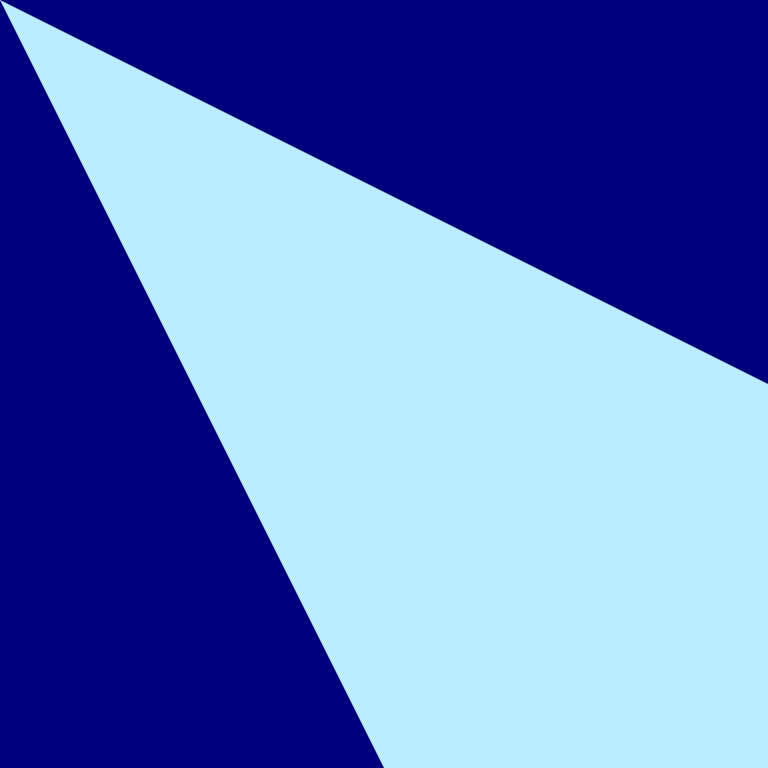
Reproduce this background procedurally as a Shadertoy shader.

```glsl
// Draws a pale blue wedge of light on a navy field, opening from the
// upper left corner towards the lower right. The wedge is the overlap
// of two half planes, each given by a signed distance to its edge line.

const vec3 NAVY = vec3(0.0, 0.0, 0.48);
const vec3 PALE_BLUE = vec3(0.73, 0.93, 1.0);

// Signed distance to the line from a to b, positive on its left side.
float lineDistance(vec2 p, vec2 a, vec2 b) {
    vec2 along = normalize(b - a);
    vec2 leftNormal = vec2(-along.y, along.x);
    return dot(p - a, leftNormal);
}

// Wedge distance, negative inside, between the rays to lower and upper.
float wedgeDistance(vec2 p, vec2 apex, vec2 lower, vec2 upper) {
    float belowUpper = lineDistance(p, apex, upper);
    float aboveLower = -lineDistance(p, apex, lower);
    return max(belowUpper, aboveLower);
}

// Coverage of a shape, softened over about one pixel.
float coverage(float dist, float pixel) {
    return clamp(0.5 - dist / pixel, 0.0, 1.0);
}

void mainImage(out vec4 fragColor, in vec2 fragCoord) {
    // Canvas units, from 0 to 1 on both axes
    vec2 uv = fragCoord / iResolution.xy;
    float pixel = 1.0 / min(iResolution.x, iResolution.y);

    // Both edges leave the corner and end halfway along a side
    vec2 apex = vec2(0.0, 1.0);
    vec2 bottomMiddle = vec2(0.5, 0.0);
    vec2 rightMiddle = vec2(1.0, 0.5);
    float wedge = wedgeDistance(uv, apex, bottomMiddle, rightMiddle);

    // Light over the field
    vec3 color = mix(NAVY, PALE_BLUE, coverage(wedge, pixel));
    fragColor = vec4(color, 1.0);
}
```
